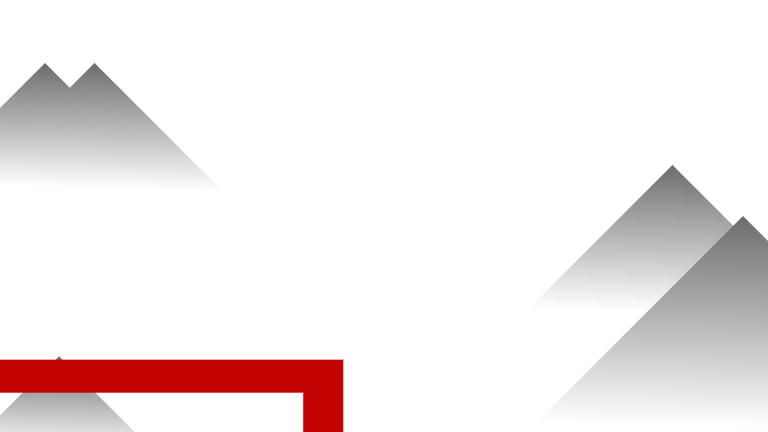
Write a WebGL 1 fragment shader that draws this background.

```glsl
precision mediump float;
// Fading grey mountain peaks on white with a red angular frame in the lower left corner.

uniform vec2 u_resolution;

#define PAPER vec3(1.0)
#define PEAK_GREY vec3(0.43, 0.42, 0.42)
#define FRAME_RED vec3(0.77, 0.01, 0.01)
#define FADE_TILT 0.025
#define FRAME_OUTER vec2(0.7947, 0.1674)
#define FRAME_INNER vec2(0.7019, 0.0910)

// Coverage of a signed distance, softened over one pixel.
float coverage(float dist) {
  return clamp(0.5 - dist * u_resolution.y, 0.0, 1.0);
}

// Signed distance to the quadrant left of and below a corner.
float cornerDistance(vec2 p, vec2 corner) {
  vec2 d = p - corner;
  return max(d.x, d.y);
}

// Lays a 45 degree peak over the base, fading to paper at the given depth.
vec3 addMountain(vec3 base, vec2 p, vec2 apex, float depth) {
  vec2 d = p - apex;
  float slopeDistance = (abs(d.x) + d.y) * 0.7071;
  float fade = clamp((-d.y - FADE_TILT * d.x) / depth, 0.0, 1.0);
  return mix(base, mix(PEAK_GREY, PAPER, fade), coverage(slopeDistance));
}

void main() {
  // Canvas height is one unit.
  vec2 p = gl_FragCoord.xy / u_resolution.y;
  vec3 color = PAPER;

  // Upper left pair, back to front.
  color = addMountain(color, p, vec2(0.1042, 0.8542), 0.290);
  color = addMountain(color, p, vec2(0.2188, 0.8542), 0.290);

  // Right pair, back to front.
  color = addMountain(color, p, vec2(1.5567, 0.6181), 0.340);
  color = addMountain(color, p, vec2(1.7199, 0.5000), 0.490);

  // Small peak behind the frame.
  color = addMountain(color, p, vec2(0.1366, 0.1750), 0.220);

  // Red frame: outer quadrant minus inner quadrant.
  float frame = max(cornerDistance(p, FRAME_OUTER), -cornerDistance(p, FRAME_INNER));
  color = mix(color, FRAME_RED, coverage(frame));

  gl_FragColor = vec4(color, 1.0);
}
```
